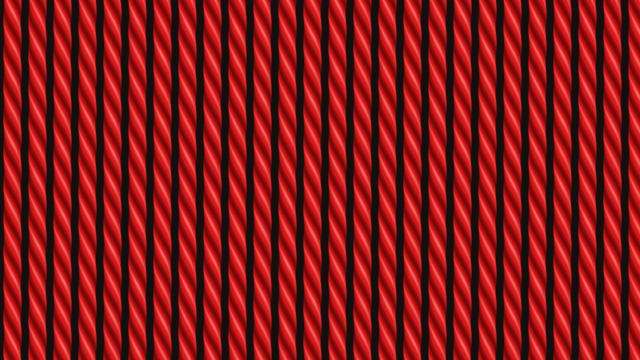
Write a WebGL 2 fragment shader that draws this pattern.

```glsl
#version 300 es
precision highp float;
// Vertical rows of glossy red twisted ropes on near-black.
// Each rope is a cylinder unrolled by asin(); its helical strands are bands of
// angle plus height, shaded with dark grooves and narrow pink gloss streaks.

uniform vec2 u_resolution;
out vec4 fragColor;

const float ROPES_ACROSS = 25.6;   // rope pitches over the canvas width
const float ROPE_RADIUS = 0.355;   // in rope pitches
const float BULGE = 0.018;         // depth of the wavy outline
const float STRANDS = 3.0;         // strands around one rope
const float STRAND_RISE = 1.32;    // height between strands, in pitches
const float COLUMN_SHIFT = 0.06;   // twist offset from rope to rope
const int SAMPLES = 3;             // smoothing grid per side

const vec3 BACKDROP = vec3(0.07, 0.06, 0.06);
const vec3 GROOVE_RED = vec3(0.35, 0.05, 0.05);
const vec3 DEEP_RED = vec3(0.64, 0.03, 0.03);
const vec3 BRIGHT_RED = vec3(0.84, 0.04, 0.05);
const vec3 GLOSS_RED = vec3(0.95, 0.31, 0.30);
const vec3 GLOSS_PINK = vec3(0.93, 0.53, 0.51);

const float TAU = 6.2831853;

float bell(float x, float center, float width) {
    float d = (x - center) / width;
    return exp(-d * d);
}

// s runs across one strand from 0 to 1; side runs across the rope, -1 to 1.
vec3 strandColor(float s, float side, float height) {
    float lit = smoothstep(0.12, 0.42, s) * (1.0 - smoothstep(0.68, 0.94, s));
    vec3 color = mix(DEEP_RED, BRIGHT_RED, lit);

    // Dark seams between the strands
    float groove = 1.0 - smoothstep(0.0, 0.17, min(s, 1.0 - s));
    color = mix(color, GROOVE_RED, 0.85 * groove);

    // Main gloss, broken up slightly along its length
    float facing = 1.0 - 0.75 * side * side;
    float ripple = 0.88 + 0.08 * sin(height * 2.3) + 0.04 * sin(height * 5.1);
    float gloss = facing * ripple;
    color = mix(color, GLOSS_RED, 0.85 * gloss * bell(s, 0.55, 0.15));
    color = mix(color, GLOSS_PINK, 0.75 * gloss * bell(s, 0.57, 0.065));

    // Thin secondary gloss and a soft light on the right flank
    color = mix(color, GLOSS_RED, 0.28 * facing * bell(s, 0.28, 0.06));
    color = mix(color, GLOSS_RED, 0.35 * lit * bell(side, 0.84, 0.13));

    // Darker rounded rim
    return mix(color, GROOVE_RED, 0.55 * smoothstep(0.86, 1.0, abs(side)));
}

vec3 ropePattern(vec2 p, float pixel) {
    float column = floor(p.x);
    float x = fract(p.x) - 0.5;
    float twist = p.y / STRAND_RISE + column * COLUMN_SHIFT;

    // Wavy outline: strands bulge where they pass round either edge
    float edgePhase = twist + sign(x) * STRANDS * 0.25;
    float radius = ROPE_RADIUS - BULGE * cos(TAU * edgePhase);

    float side = clamp(x / radius, -1.0, 1.0);
    float angle = asin(side);
    float s = fract(angle * STRANDS / TAU + twist);

    float cover = 1.0 - smoothstep(-0.5 * pixel, 0.5 * pixel, abs(x) - radius);
    return mix(BACKDROP, strandColor(s, side, p.y + column * 1.7), cover);
}

void main() {
    float pixel = ROPES_ACROSS / u_resolution.x;
    vec3 color = vec3(0.0);
    for (int j = 0; j < SAMPLES; j++) {
        for (int i = 0; i < SAMPLES; i++) {
            vec2 offset = (vec2(i, j) + 0.5) / float(SAMPLES) - 0.5;
            color += ropePattern((gl_FragCoord.xy + offset) * pixel, pixel);
        }
    }
    fragColor = vec4(color / float(SAMPLES * SAMPLES), 1.0);
}
```
